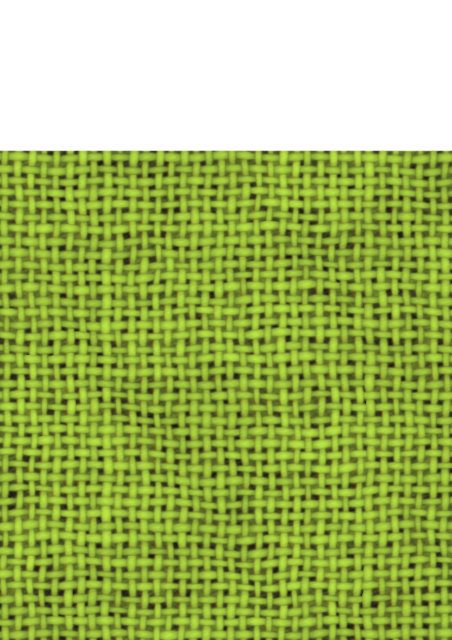
Write a Shadertoy shader that draws this texture.

```glsl
// Loose plain-weave green cloth with uneven threads, below a blank white band.

const float CLOTH_TOP = 0.7643;             // share of the height covered by cloth
const vec2  THREADS = vec2(36.0, 41.0);     // warp threads across, weft threads down
const vec2  HALF_WIDTH = vec2(0.29, 0.32);  // warp, weft, in thread spacings
const vec2  SLUB_WARPS = vec2(8.0, 29.0);   // indices of the two thick warp threads
const float EDGE_SOFTNESS = 0.14;
const float WIDTH_VARIATION = 0.16;
const float THREAD_SHIFT = 0.16;
const vec3  PAPER = vec3(1.0);
const vec3  SHADOW = vec3(0.12, 0.11, 0.08);
const vec3  LIT_YARN = vec3(0.68, 0.84, 0.25);
const vec3  RUST = vec3(0.12, -0.03, -0.03);
const float PI = 3.14159265;
const float TAU = 6.2831853;

float hash(vec2 p) {
    p = fract(p * vec2(0.1031, 0.1137));
    p += dot(p, p.yx + 33.33);
    return fract((p.x + p.y) * p.x * 47.13);
}

// Layered sines, roughly -1 to 1
float ripple(vec2 p) {
    return 0.5 * sin(p.x + 1.7 * sin(p.y * 0.8))
         + 0.3 * sin(p.y * 1.9 - p.x * 0.7 + 2.0)
         + 0.2 * sin(p.x * 3.1 + p.y * 2.3 + 4.0);
}

// One set of parallel threads: x = coverage, y = tone
vec2 yarn(float across, float along, float halfWidth, float lift, float seed, float slub) {
    float id = floor(across);
    float h = hash(vec2(id + 3.0, seed));
    float h2 = hash(vec2(id + 57.0, seed + 11.0));
    float swell = 0.6 * sin(along * 0.37 + h * TAU) + 0.4 * sin(along * 1.13 + h2 * TAU);
    float w = halfWidth * (1.0 + WIDTH_VARIATION * (swell + h2 - 0.5) + 0.25 * slub);
    w *= 1.0 + 0.1 * lift;
    float wobble = 0.04 * sin(along * 0.8 + h2 * TAU);
    float d = abs(across - id - 0.5 - (h - 0.5) * THREAD_SHIFT - wobble);
    float cover = 1.0 - smoothstep(w - EDGE_SOFTNESS, w + EDGE_SOFTNESS, d);
    float crown = max(1.0 - d * d / (w * w), 0.0);
    float tone = 0.53 + 0.32 * crown + 0.14 * lift
               + 0.05 * swell + 0.08 * (h - 0.5) + 0.06 * slub;
    return vec2(cover, tone);
}

vec3 cloth(vec2 g) {
    // Slow drift of the weave
    vec2 q = g;
    q.x += 0.16 * ripple(g.yx * vec2(0.23, 0.11)) + 0.05 * sin(g.y * 1.3 + g.x * 0.6);
    q.y += 0.24 * ripple(g * vec2(0.21, 0.13) + 5.0) + 0.06 * sin(g.x * 1.1 + g.y * 0.7);

    // Over and under: parity of the crossing sets which thread is raised
    vec2 parity = 1.0 - 2.0 * mod(floor(q), 2.0);
    float warpLift = sin(PI * q.y) * parity.x;
    float weftLift = -sin(PI * q.x) * parity.y;

    // Threads
    vec2 fromSlub = abs(floor(q.x) - SLUB_WARPS);
    float slub = 1.0 - step(0.5, min(fromSlub.x, fromSlub.y));
    vec2 warp = yarn(q.x, q.y, HALF_WIDTH.x, warpLift, 1.0, slub);
    vec2 weft = yarn(q.y, q.x, HALF_WIDTH.y, weftLift, 7.0, 0.0);

    // Gaps: some black, some filled with shaded fuzz
    vec2 gap = floor(q + 0.5);
    vec2 inGap = q - gap;
    float fill = hash(gap + 21.0);
    float base = mix(0.02, 0.5, fill) + 0.1 * ripple(q * 7.0);

    // Layering
    float warpOnTop = smoothstep(-0.35, 0.35, warpLift - weftLift);
    float weftTop = mix(mix(base, warp.y, warp.x), weft.y, weft.x);
    float warpTop = mix(mix(base, weft.y, weft.x), warp.y, warp.x);
    float tone = mix(weftTop, warpTop, warpOnTop);

    // Fibres and broad unevenness
    tone += 0.03 * ripple(q * vec2(9.0, 11.0)) + 0.04 * ripple(g * 0.27 + 2.0);

    // Rusty shade on one side of the gaps
    float open = 1.0 - max(weft.x, 0.6 * warp.x);
    float rust = open * smoothstep(0.02, 0.3, inGap.x) * hash(gap + 73.0);
    return mix(SHADOW, LIT_YARN, clamp(tone, 0.0, 1.08)) + RUST * rust;
}

void mainImage(out vec4 fragColor, in vec2 fragCoord) {
    vec2 uv = fragCoord / iResolution.xy;
    float pixel = 1.0 / iResolution.y;
    vec2 weave = vec2(uv.x, uv.y / CLOTH_TOP) * THREADS;
    float blank = smoothstep(-pixel, pixel, uv.y - CLOTH_TOP);
    fragColor = vec4(mix(cloth(weave), PAPER, blank), 1.0);
}
```
